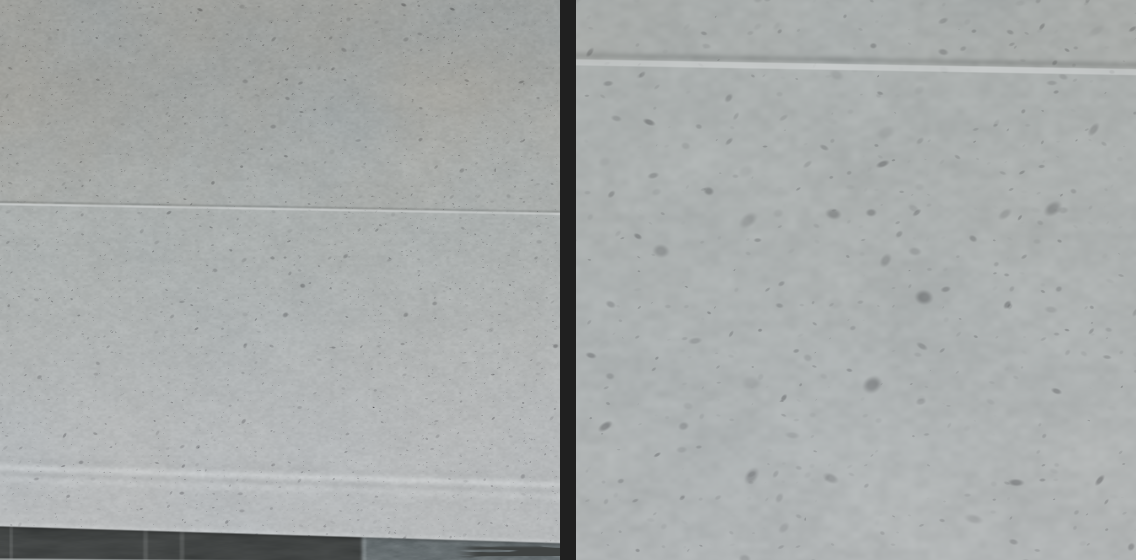
Left: the whole. Right: its middle third, enlarged.
Write a Shadertoy shader that draws this texture.

```glsl
// Two pale speckled stone slabs with a thin joint, a rounded ledge and a dark gap below.
#define JOINT_Y 0.6354
#define JOINT_SLOPE -0.0175
#define LEDGE_Y 0.1650
#define LEDGE_SLOPE -0.0310
#define GAP_Y 0.0600
#define GAP_SLOPE -0.0300
#define GRAIN 0.030
#define SPECK_DEPTH 0.16
#define SPECK_LAYERS 3

const vec3 STONE_SHADE = vec3(0.632, 0.642, 0.632);
const vec3 STONE_MID = vec3(0.668, 0.687, 0.685);
const vec3 STONE_LIGHT = vec3(0.714, 0.726, 0.732);
const vec3 WARM_TINT = vec3(0.014, 0.002, -0.010);
const vec3 HIGHLIGHT = vec3(0.800, 0.812, 0.812);
const vec3 GAP_DARK = vec3(0.250, 0.262, 0.260);
const vec3 GAP_GREY = vec3(0.410, 0.440, 0.450);

float hash(vec2 p) {
    vec3 q = fract(vec3(p.xyx) * 0.1031);
    q += dot(q, q.yzx + 33.33);
    return fract((q.x + q.y) * q.z);
}

float noise(vec2 p) {
    vec2 i = floor(p), f = fract(p);
    f = f * f * (3.0 - 2.0 * f);
    return mix(mix(hash(i), hash(i + vec2(1, 0)), f.x),
               mix(hash(i + vec2(0, 1)), hash(i + vec2(1, 1)), f.x), f.y);
}

float fbm(vec2 p) {
    float sum = 0.0, amp = 0.5;
    for (int i = 0; i < 4; i++) {
        sum += amp * noise(p);
        p = p * 2.03 + 17.3;
        amp *= 0.5;
    }
    return sum;
}

// Smooth-edged line of the given half width around distance d
float line(float d, float halfWidth, float soft) {
    return 1.0 - smoothstep(halfWidth - soft, halfWidth + soft, abs(d));
}

float glow(float d, float width) {
    return exp(-d * d / (width * width));
}

// One randomly turned, elongated fleck per occupied cell
float flecks(vec2 uv, float cells, float seed) {
    vec2 p = uv * cells, id = floor(p);
    vec2 key = id + seed * 57.0;
    float chance = 0.16 + 0.45 * fbm(uv * 6.0 + seed);
    vec2 center = 0.3 + 0.4 * vec2(hash(key + 3.1), hash(key + 8.7));
    float angle = 1.6 * (hash(key + 5.3) - 0.35);
    float c = cos(angle), s = sin(angle);
    vec2 d = mat2(c, -s, s, c) * (fract(p) - center);
    d.y *= 1.2 + hash(key + 1.9);
    float radius = mix(0.10, 0.28, hash(key + 6.1));
    float strength = hash(key + 2.7);
    return step(hash(key), chance) * strength * strength
         * (1.0 - smoothstep(radius * 0.3, radius, length(d)));
}

vec3 stone(vec2 uv, float joint) {
    // Light grows towards the lower slab
    float upper = smoothstep(-0.003, 0.003, joint);
    vec3 top = mix(STONE_MID, STONE_SHADE, smoothstep(0.62, 0.92, uv.y + 0.10 * (0.5 - uv.x)));
    vec3 low = mix(STONE_LIGHT, STONE_MID, smoothstep(0.12, 0.62, uv.y - 0.06 * (uv.x - 0.5)));
    vec3 col = mix(low, top - 0.010, upper);
    // Broad stains, fibrous mottling and fine grain
    col += WARM_TINT * (fbm(uv * 5.0 + 4.0) - 0.42) * (1.0 + 2.0 * upper);
    col += 0.035 * (fbm(uv * vec2(22.0, 30.0)) - 0.47);
    col += GRAIN * (noise(uv * vec2(130.0, 190.0)) - 0.5);
    col += 0.6 * GRAIN * (noise(uv * vec2(240.0, 310.0) + 9.0) - 0.5);
    // Dark mineral flecks at several sizes
    for (int i = 0; i < SPECK_LAYERS; i++) {
        float k = float(i);
        float depth = SPECK_DEPTH * (1.0 - 0.15 * k);
        col -= depth * flecks(uv + 0.13 * k, 38.0 + 33.0 * k, k + 1.0) * vec3(1.0, 1.03, 1.0);
    }
    return col;
}

vec3 darkGap(vec2 uv, float depth, float px) {
    float tone = fbm(uv * vec2(14.0, 70.0));
    vec3 col = GAP_DARK + 0.10 * (tone - 0.47);
    // Greyer panel on the right, streaked with dark dashes
    vec3 grey = GAP_GREY + 0.12 * (fbm(uv * vec2(45.0, 130.0)) - 0.5);
    float streak = smoothstep(0.42, 0.58, noise(uv * vec2(16.0, 240.0)));
    streak *= smoothstep(0.81, 0.86, uv.x) * line(uv.y - 0.014, 0.010, 0.003);
    col = mix(col, mix(grey, GAP_DARK, streak), smoothstep(0.640, 0.652, uv.x));
    // Upright seams
    float seams = line(uv.x - 0.020, 0.003, 0.002) + line(uv.x - 0.260, 0.004, 0.003)
                + line(uv.x - 0.325, 0.004, 0.003) + line(uv.x - 0.650, 0.004, 0.003);
    col += 0.075 * seams;
    // Pale sill at the foot and shadow under the slab
    float sill = 1.0 - smoothstep(0.003 - px, 0.003 + px, uv.y + 0.008 * uv.x);
    col = mix(col, STONE_MID, 0.8 * sill);
    return col * (1.0 - 0.18 * glow(depth, 0.005));
}

void mainImage(out vec4 fragColor, in vec2 fragCoord) {
    vec2 uv = fragCoord / iResolution.xy;
    float px = 1.0 / iResolution.y;
    float joint = uv.y - JOINT_Y - JOINT_SLOPE * uv.x;
    float ledge = uv.y - LEDGE_Y - LEDGE_SLOPE * uv.x;
    float gap = uv.y - GAP_Y - GAP_SLOPE * uv.x;
    vec3 col = stone(uv, joint);

    // Joint: bright worn edge with a thin shadow above it
    float wear = 0.6 + 0.4 * noise(vec2(uv.x * 35.0, 2.0));
    col -= 0.09 * wear * glow(joint - 0.0042, 0.0022);
    col = mix(col, HIGHLIGHT, 0.85 * wear * line(joint, 0.0018, px));

    // Ledge: two soft highlights with a faint hollow between
    col += 0.060 * glow(ledge, 0.0065) + 0.030 * glow(ledge + 0.021, 0.007);
    col -= 0.018 * glow(ledge + 0.011, 0.005) + 0.012 * glow(ledge - 0.013, 0.006);

    // Lower rim and the gap beneath
    col += 0.035 * glow(gap - 0.003, 0.004);
    col = mix(darkGap(uv, gap, px), col, smoothstep(-1.2 * px, 1.2 * px, gap));
    fragColor = vec4(clamp(col, 0.0, 1.0), 1.0);
}
```
